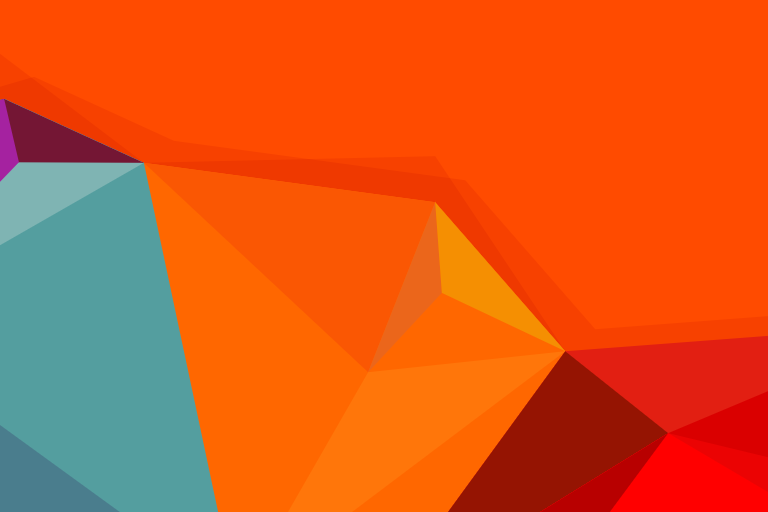
Reproduce this background procedurally as a WebGL 1 fragment shader.

```glsl
precision highp float;
// Low-poly ridge of flat teal, orange and red facets under a vivid orange sky.
// Each facet is an intersection of half-planes, painted back to front;
// shifted copies of the ridge outline cast two translucent shadows.
uniform vec2 u_resolution;

#define ASPECT 1.5
#define EDGE_PIXELS 1.0
#define SHADOW_SHIFT vec2(0.0586, 0.043)
#define SHADOW_TINT vec3(0.968, 0.87, 1.0)
#define SKY vec3(1.0, 0.294, 0.0)
#define ORANGE vec3(1.0, 0.404, 0.0)
#define TEAL vec3(0.329, 0.620, 0.624)
#define SCARLET vec3(0.886, 0.122, 0.071)

// Ridge vertices, left to right, in units of canvas height
const vec2 ridgeStart = vec2(-0.0605, 0.787);
const vec2 leftPeak = vec2(0.008, 0.807);
const vec2 saddle = vec2(0.281, 0.682);
const vec2 midPeak = vec2(0.850, 0.605);
const vec2 valley = vec2(1.104, 0.314);
const vec2 ridgeEnd = vec2(1.5, 0.344);

// Inner vertices where facets meet
const vec2 leftHub = vec2(0.037, 0.683);
const vec2 amberHub = vec2(0.863, 0.428);
const vec2 orangeHub = vec2(0.719, 0.273);
const vec2 redHub = vec2(1.305, 0.154);

// Signed distance to line a-b, positive on the right when walking from a to b
float side(vec2 p, vec2 a, vec2 b) {
  vec2 d = normalize(b - a);
  return dot(p - a, vec2(d.y, -d.x));
}

// Inside distance of a clockwise triangle
float triangle(vec2 p, vec2 a, vec2 b, vec2 c) {
  return min(side(p, a, b), min(side(p, b, c), side(p, c, a)));
}

// Area under the whole ridge outline
float ridge(vec2 p) {
  float left = min(side(p, ridgeStart, leftPeak), side(p, leftPeak, saddle));
  float middle = min(side(p, saddle, midPeak), side(p, midPeak, valley));
  return max(max(left, middle), side(p, valley, ridgeEnd));
}

// Second shadow, with a higher middle peak
float tallShadow(vec2 p) {
  vec2 tip = vec2(0.850, 0.695);
  float middle = min(side(p, saddle, tip), side(p, tip, valley));
  return max(side(p, vec2(0.0, 0.895), saddle), middle);
}

float coverage(float d) {
  return clamp(d * u_resolution.y / EDGE_PIXELS + 0.5, 0.0, 1.0);
}

void paint(inout vec3 color, vec3 facet, float d) {
  color = mix(color, facet, coverage(d));
}

void main() {
  vec2 p = gl_FragCoord.xy / u_resolution * vec2(ASPECT, 1.0);

  // Sky and the two overlapping shadows
  vec3 color = SKY;
  color *= mix(vec3(1.0), SHADOW_TINT, coverage(ridge(p - SHADOW_SHIFT)));
  color *= mix(vec3(1.0), SHADOW_TINT, coverage(tallShadow(p)));

  // Orange slope
  float slope = min(side(p, saddle, midPeak), side(p, midPeak, valley));
  float fan = min(side(p, orangeHub, valley), side(p, vec2(0.5625, 0.0), orangeHub));
  fan = min(fan, side(p, valley, vec2(0.6875, 0.0)));
  paint(color, ORANGE, slope);
  paint(color, vec3(0.980, 0.341, 0.012), triangle(p, saddle, midPeak, orangeHub));
  paint(color, vec3(0.922, 0.400, 0.106), triangle(p, midPeak, amberHub, orangeHub));
  paint(color, vec3(0.961, 0.561, 0.008), triangle(p, midPeak, valley, amberHub));
  paint(color, vec3(1.0, 0.463, 0.039), fan);

  // Teal block with its violet cap
  float block = min(side(p, ridgeStart, leftPeak), side(p, leftPeak, saddle));
  block = min(block, side(p, saddle, vec2(0.426, 0.0)));
  float cap = min(block, side(p, saddle, leftHub));
  float violet = min(side(p, leftPeak, leftHub), side(p, leftHub, vec2(0.0, 0.645)));
  paint(color, TEAL, block);
  paint(color, vec3(0.498, 0.706, 0.702), min(block, side(p, saddle, vec2(0.0, 0.521))));
  paint(color, vec3(0.290, 0.490, 0.553), side(p, vec2(0.0, 0.170), vec2(0.234, 0.0)));
  paint(color, vec3(0.455, 0.086, 0.204), cap);
  paint(color, vec3(0.647, 0.133, 0.627), min(block, violet));

  // Red corner: a scarlet face, a dark face and wedges around one hub
  float corner = min(side(p, valley, ridgeEnd), side(p, vec2(0.875, 0.0), valley));
  float wedge = min(side(p, vec2(1.055, 0.0), redHub), side(p, redHub, vec2(1.5, 0.236)));
  paint(color, SCARLET, corner);
  paint(color, vec3(0.584, 0.078, 0.008), min(corner, side(p, valley, redHub)));
  paint(color, vec3(0.855, 0.0, 0.0), wedge);
  paint(color, vec3(0.922, 0.012, 0.012), min(wedge, side(p, redHub, vec2(1.5, 0.107))));
  paint(color, vec3(1.0, 0.0, 0.0), min(wedge, side(p, redHub, vec2(1.5, 0.039))));
  paint(color, vec3(0.722, 0.0, 0.0), min(wedge, side(p, redHub, vec2(1.191, 0.0))));

  gl_FragColor = vec4(color, 1.0);
}
```
